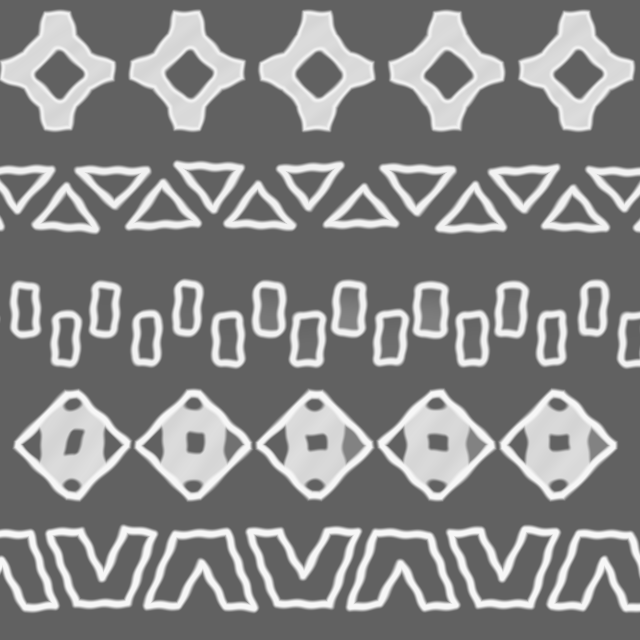
This pattern is drawn by a WebGL 2 fragment shader. Its source:

```glsl
#version 300 es
precision highp float;
// Five hand-drawn bands on grey: stars, triangles, boxes, medallions, chevrons.
// Each band repeats one signed distance shape at its own spacing; layered
// sines keyed to the repeat number give the uneven, hand-made look.

#define SPAN 7.68          // canvas width in drawing units
#define SOFT 0.028         // half width of soft edges
#define STROKE 0.046       // half width of outlines
#define WOBBLE 0.009       // waviness of lines
#define JITTER 0.05        // drift of triangle and chevron corners
#define STAR_STEP 1.557
#define TRIANGLE_STEP 0.605
#define BOX_STEP 0.487
#define MEDAL_STEP 1.456
#define CHEVRON_STEP 1.203

uniform vec2 u_resolution;
out vec4 fragColor;

const float GROUND = 0.38, SMUDGE = 0.51, FILL = 0.85, CHALK = 0.97;

// Layered sines in -1..1, one vector per seed
vec2 vary(float s) {
    return 0.5 * vec2(sin(s * 2.4) + sin(s * 5.1 + 1.0), sin(s * 3.7 + 2.0) + sin(s * 1.3));
}

float cover(float d) { return 1.0 - smoothstep(-SOFT, SOFT, d); }

float roundBox(vec2 p, vec2 halfSize, float r) {
    vec2 q = abs(p) - halfSize + r;
    return length(max(q, 0.0)) + min(max(q.x, q.y), 0.0) - r;
}

// Signed distance to a polygon using the first n corners
float polygon(vec2 p, vec2 v[7], int n) {
    float d = 1e3, side = 1.0;
    for (int i = 0; i < n; i++) {
        vec2 a = v[i], b = v[(i + n - 1) % n], e = b - a, w = p - a;
        vec2 r = w - e * clamp(dot(w, e) / dot(e, e), 0.0, 1.0);
        d = min(d, dot(r, r));
        bvec3 c = bvec3(p.y >= a.y, p.y < b.y, e.x * w.y > e.y * w.x);
        if (all(c) || all(not(c))) side = -side;
    }
    return side * sqrt(d);
}

float stars(vec2 p) {
    float i = round((p.x - 0.69) / STAR_STEP);
    vec2 q = p - vec2(0.69 + i * STAR_STEP, 0.85);
    vec2 corners[7] = vec2[7](vec2(-1, 0.70), vec2(0.15, 0.70), vec2(0.22, 0.43),
        vec2(0.40, 0.21), vec2(0.67, 0.10), vec2(0.69, -1), vec2(-1, -1));
    float body = polygon(abs(q), corners, 7) - 0.015;
    vec2 h = q - vec2(0.025, 0.045);
    float hole = roundBox(vec2(h.x + h.y, h.x - h.y) * 0.7071, vec2(0.225), 0.07);
    float d = max(body, -hole);
    float tone = FILL + 0.015 * vary(q.x * 3.0 + q.y * 4.0 + i).x;
    tone = mix(tone, 0.95, 1.0 - smoothstep(0.025, 0.07, abs(d)));
    return mix(GROUND, tone, cover(d));
}

// Even repeats point down, odd ones up
float triangles(vec2 p) {
    float nearest = round((p.x - 0.17) / TRIANGLE_STEP), line = 1e3;
    for (float j = nearest - 2.0; j <= nearest + 2.0; j++) {
        float flip = 1.0 - 2.0 * mod(j, 2.0);
        float drift = -0.08 * cos(0.525 * (j - 5.0));
        vec2 q = p - vec2(0.17 + j * TRIANGLE_STEP + drift, 2.37);
        q.y *= flip;
        vec2 v[7];
        v[0] = vec2(-0.39, -0.34) + JITTER * vary(j);
        v[1] = vec2(0.38, -0.34) + JITTER * vary(j + 3.3);
        v[2] = vec2(0.0, 0.14) + JITTER * vary(j + 7.1);
        line = min(line, abs(polygon(q, v, 3)));
    }
    return mix(GROUND, 0.95, cover(line - STROKE));
}

// Even repeats sit high, odd ones low; those past the middle are smudged
float boxes(vec2 p) {
    float nearest = round((p.x - 0.30) / BOX_STEP), line = 1e3, smudge = 0.0;
    for (float j = nearest - 1.0; j <= nearest + 1.0; j++) {
        float low = mod(j, 2.0), x = 0.30 + j * BOX_STEP;
        float wear = exp(-pow((x - 4.4) / 1.9, 2.0));
        vec2 q = p - vec2(x, 3.71 + 0.355 * low) - 0.015 * vary(j);
        q.x += q.y * (0.04 + 0.06 * vary(j + 2.0).x);
        vec2 size = vec2(0.125 + 0.035 * wear + 0.012 * vary(j).y, 0.29);
        float d = roundBox(q, size, 0.07);
        line = min(line, abs(d));
        float patchy = wear * (1.0 - 0.6 * low) * smoothstep(-0.3, 0.3, q.y + 0.15);
        smudge = max(smudge, patchy * cover(d));
    }
    return mix(mix(GROUND, SMUDGE, smudge), 0.95, cover(line - STROKE + 0.003));
}

float medallions(vec2 p) {
    float i = clamp(round((p.x - 0.87) / MEDAL_STEP), 0.0, 4.0);
    vec2 q = p - vec2(0.87 + i * MEDAL_STEP, 5.34), a = abs(q);
    float late = smoothstep(0.0, 2.0, i);
    float body = max((a.x + a.y - 0.74) * 0.7071, max(a.y - 0.66, a.x - 0.70));
    // Openings: side wedges, top and bottom pips, centre eye
    float wedge = max(body + 0.09, 0.36 + 0.7 * q.y * q.y - a.x + 0.03 * vary(i).x);
    float pip = (length(vec2(q.x, a.y - 0.49) / vec2(0.11, 0.075)) - 1.0) * 0.08;
    vec2 eye = q - vec2(0.02, -0.03);
    eye.x += eye.y * (0.35 - 0.5 * late);
    float hole = roundBox(eye, mix(vec2(0.085, 0.15), vec2(0.12, 0.095), late), 0.04);
    float gap = min(wedge, min(pip, hole));
    float shade = mix(GROUND, SMUDGE, late * step(0.3, q.x));
    float tone = mix(FILL + 0.02 * vary(q.x * 4.0 + q.y * 3.0 + i).y, shade, cover(gap));
    tone = mix(tone, CHALK, cover(abs(body + 0.045) - 0.04));
    return mix(GROUND, tone, cover(body));
}

// Notched trapezoids, interlocked: even repeats stand, odd ones hang
float chevrons(vec2 p) {
    float nearest = round((p.x - 0.02) / CHEVRON_STEP), line = 1e3;
    for (float j = nearest - 1.0; j <= nearest + 1.0; j++) {
        vec2 q = p - vec2(0.02 + j * CHEVRON_STEP, 6.83);
        q.y *= 2.0 * mod(j, 2.0) - 1.0;
        vec2 v[7] = vec2[7](vec2(-0.64, -0.44), vec2(-0.27, -0.44), vec2(0, 0.09),
            vec2(0.28, -0.46), vec2(0.63, -0.44), vec2(0.32, 0.42), vec2(-0.31, 0.42));
        for (int k = 0; k < 7; k++) v[k] += 0.5 * JITTER * vary(j + float(k) * 2.7);
        line = min(line, abs(polygon(q, v, 7)));
    }
    return mix(GROUND, CHALK, cover(line - STROKE));
}

void main() {
    vec2 p = gl_FragCoord.xy / u_resolution;
    p = vec2(p.x, 1.0 - p.y) * SPAN;   // y runs down the bands
    p += WOBBLE * vec2(sin(p.y * 21.0 + p.x * 5.0), sin(p.x * 19.0 + p.y * 3.0));
    float tone = p.y < 1.75 ? stars(p) : p.y < 3.1 ? triangles(p)
        : p.y < 4.55 ? boxes(p) : p.y < 6.15 ? medallions(p) : chevrons(p);
    fragColor = vec4(vec3(tone), 1.0);
}
```
